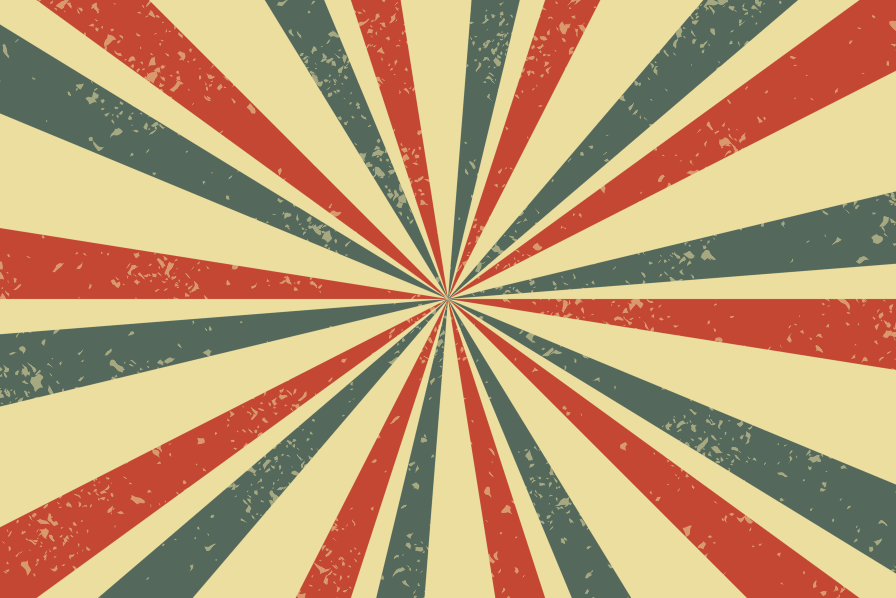
Reproduce this background procedurally as a Shadertoy shader.

```glsl
// Retro sunburst: red and green rays on cream, repeated every tenth of a turn
// about the centre. Worn paint is scattered over the rays as angular flecks,
// one per grid cell at three scales, gathered into patches by cellular noise.

#define RAYS 10.0          // red and green pairs in a full turn
#define HALF_WIDTH 0.125   // half width of a ray, as a share of one repeat
#define RED_CENTRE 0.875   // place of the red ray within a repeat
#define GREEN_CENTRE 0.25  // place of the green ray within a repeat
#define FLECK_ALPHA 0.54   // how much cream shows through the flecks
#define SPARSE 0.045       // chance of a fleck outside the worn patches
#define DENSE 0.46         // added chance in the heart of a patch
#define PATCH_SCALE 4.6    // worn patches per canvas height

const float TAU = 6.2831853;
const vec3 CREAM = vec3(0.92, 0.87, 0.62);
const vec3 RED = vec3(0.77, 0.28, 0.20);
const vec3 GREEN = vec3(0.33, 0.41, 0.36);

vec2 hash2(vec2 p) {
    vec3 q = fract(vec3(p.xyx) * vec3(0.1031, 0.1030, 0.0973));
    q += dot(q, q.yzx + 33.33);
    return fract((q.xx + q.yz) * q.zy);
}

// Signed distance to the edges of one family of rays
float rayDistance(vec2 p, float centre) {
    float turn = atan(p.y, p.x) / TAU * RAYS;
    float offset = abs(fract(turn - centre + 0.5) - 0.5) - HALF_WIDTH;
    return offset * TAU / RAYS * length(p);
}

// Cellular noise: 1 at the heart of a worn patch, 0 between patches
float wear(vec2 p) {
    p *= PATCH_SCALE;
    vec2 base = floor(p);
    float nearest = 2.0;
    for (int j = -1; j <= 1; j++)
    for (int i = -1; i <= 1; i++) {
        vec2 cell = base + vec2(i, j);
        nearest = min(nearest, length(cell + hash2(cell + 71.0) - p));
    }
    return smoothstep(0.5, 0.08, nearest);
}

// Irregular five-sided shard, stretched along a random direction
float shardDistance(vec2 q, vec2 seed, float size) {
    float spin = hash2(seed + 5.0).x * TAU;
    q = mat2(cos(spin), sin(spin), -sin(spin), cos(spin)) * q;
    q.y *= 1.5;
    float d = -1.0;
    for (int k = 0; k < 5; k++) {
        vec2 r = hash2(seed + float(k) * 17.3);
        float a = (float(k) + 0.8 * r.x) * TAU / 5.0;
        d = max(d, dot(q, vec2(cos(a), sin(a))) - size * mix(0.3, 1.0, r.y));
    }
    return d / 1.25;
}

// Coverage of one layer of flecks on a grid of the given scale
float fleckLayer(vec2 p, float scale, float pixel) {
    vec2 g = p * scale;
    vec2 base = floor(g);
    float d = 1.0;
    for (int j = -1; j <= 1; j++)
    for (int i = -1; i <= 1; i++) {
        vec2 cell = base + vec2(i, j);
        vec2 seed = cell + scale * 3.7;
        vec2 spot = cell + hash2(seed);
        vec2 r = hash2(seed + 43.0);
        if (r.x < SPARSE + DENSE * wear(spot / scale))
            d = min(d, shardDistance(g - spot, seed, mix(0.2, 0.55, r.y * r.y)));
    }
    return smoothstep(0.6, -0.6, d / (scale * pixel));
}

void mainImage(out vec4 fragColor, in vec2 fragCoord) {
    float pixel = 1.0 / iResolution.y;
    vec2 p = (fragCoord - 0.5 * iResolution.xy) * pixel;

    // Rays
    float red = smoothstep(0.7, -0.7, rayDistance(p, RED_CENTRE) / pixel);
    float green = smoothstep(0.7, -0.7, rayDistance(p, GREEN_CENTRE) / pixel);
    vec3 color = mix(CREAM, RED, red);
    color = mix(color, GREEN, green);

    // Worn flecks, with ragged outlines from layered sines
    vec2 ragged = p + 0.0025 * sin(p.yx * 170.0) + 0.001 * sin(p.yx * 410.0 + 2.0);
    float flecks = 0.0;
    float scale = 36.0;
    for (int layer = 0; layer < 3; layer++) {
        flecks = max(flecks, fleckLayer(ragged, scale, pixel));
        scale *= 1.6;
    }
    color = mix(color, CREAM, flecks * FLECK_ALPHA);

    fragColor = vec4(color, 1.0);
}
```
